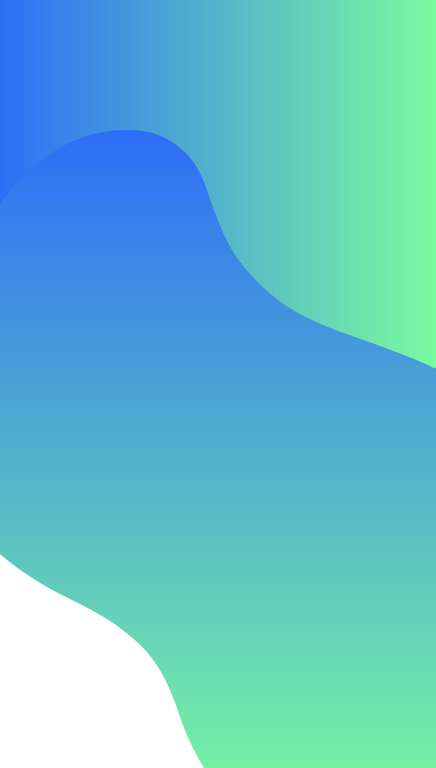
Give the GLSL for this background, as a WebGL 1 fragment shader.

```glsl
precision highp float;
// Layered waves: a sideways blue-to-green sky, a large body with the same
// ramp running downwards, and a white hill in the lower left corner.
// Each wave edge is a cubic spline y(x) with antialiasing across its slope.

uniform vec2 u_resolution;

const vec3 BLUE = vec3(0.18, 0.43, 0.97);
const vec3 GREEN = vec3(0.48, 0.985, 0.62);
const vec3 WHITE = vec3(1.0);

// Hermite span between knots (x, height, slope); returns (height, slope) at x.
vec2 span(float x, vec3 a, vec3 b) {
  float w = b.x - a.x;
  float t = clamp((x - a.x) / w, 0.0, 1.0);
  float rise = b.y - a.y;
  float c2 = 3.0 * rise - w * (2.0 * a.z + b.z);
  float c3 = w * (a.z + b.z) - 2.0 * rise;
  float height = a.y + t * (w * a.z + t * (c2 + t * c3));
  float slope = a.z + t * (2.0 * c2 + 3.0 * t * c3) / w;
  return vec2(height, slope);
}

// Continues an edge with the next span once x has passed knot a.
vec2 extend(vec2 edge, float x, vec3 a, vec3 b) {
  return x < a.x ? edge : span(x, a, b);
}

// Upper edge of the body: a rounded crest that falls away to the right.
vec2 bodyEdge(float x) {
  vec3 crest = vec3(0.1641, 0.8307, 0.0);
  vec3 shoulder = vec3(0.2344, 0.8073, -0.85);
  vec3 drop = vec3(0.2708, 0.7487, -3.0);
  vec3 bend = vec3(0.3125, 0.6589, -1.27);
  vec3 foot = vec3(0.3906, 0.5911, -0.54);
  vec3 shelf = vec3(0.4948, 0.5495, -0.38);
  vec2 edge = span(x, vec3(0.0, 0.7357, 1.3), crest);
  edge = extend(edge, x, crest, shoulder);
  edge = extend(edge, x, shoulder, drop);
  edge = extend(edge, x, drop, bend);
  edge = extend(edge, x, bend, foot);
  edge = extend(edge, x, foot, shelf);
  return extend(edge, x, shelf, vec3(0.5651, 0.5208, -0.5));
}

// Upper edge of the white hill, ending just below the canvas.
vec2 hillEdge(float x) {
  vec3 slope = vec3(0.0781, 0.2266, -0.51);
  vec3 brow = vec3(0.1693, 0.1719, -0.85);
  vec3 drop = vec3(0.2331, 0.0703, -3.0);
  vec3 base = vec3(0.2656, 0.0, -1.65);
  vec2 edge = span(x, vec3(0.0, 0.2786, -0.85), slope);
  edge = extend(edge, x, slope, brow);
  edge = extend(edge, x, brow, drop);
  edge = extend(edge, x, drop, base);
  return extend(edge, x, base, vec3(0.32, -0.06, -0.8));
}

// Pixel coverage of the area below an edge.
float below(float y, vec2 edge, float pixel) {
  float dist = (y - edge.x) / sqrt(1.0 + edge.y * edge.y);
  return clamp(0.5 - dist / pixel, 0.0, 1.0);
}

vec3 ramp(float t) {
  return mix(BLUE, GREEN, clamp(t, 0.0, 1.0));
}

void main() {
  // Positions in units of the canvas height
  vec2 p = gl_FragCoord.xy / u_resolution.y;
  float pixel = 1.0 / u_resolution.y;

  // Layers from back to front
  vec3 color = ramp(gl_FragCoord.x / u_resolution.x);
  vec3 bodyColor = ramp((0.828 - p.y) / 0.898);
  color = mix(color, bodyColor, below(p.y, bodyEdge(p.x), pixel));
  color = mix(color, WHITE, below(p.y, hillEdge(p.x), pixel));

  gl_FragColor = vec4(color, 1.0);
}
```
